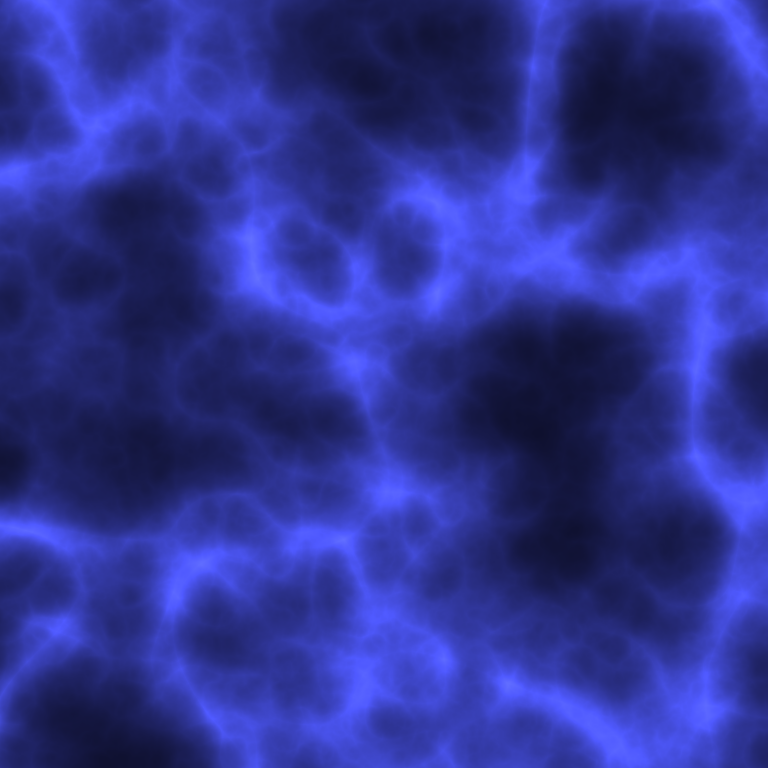
This texture is drawn by a WebGL 1 fragment shader. Its source:

```glsl
precision highp float;
// Glowing blue plasma filaments around dark soft cells, from turbulent gradient noise.

uniform vec2 u_resolution;

const int OCTAVES = 7;
const float TAU = 6.2831853;
const float BASE_FREQUENCY = 4.0;
const float OCTAVE_GAIN = 0.42;
const float PEAK_GLOW = 1.31;
const float GLOW_FALLOFF = 2.88;
const float SLICE_DEPTH = 0.4;
const vec3 PLASMA_BLUE = vec3(0.310, 0.350, 1.0);

float hash(vec3 p) {
  vec3 q = fract(p * vec3(0.1031, 0.1030, 0.0973));
  q += dot(q, q.yzx + 33.33);
  return fract((q.x + q.y) * q.z);
}

// Evenly distributed direction on the sphere for one lattice corner.
vec3 randomDirection(vec3 cell) {
  float angle = TAU * hash(cell);
  float height = 2.0 * hash(cell + vec3(71.0, 113.0, 37.0)) - 1.0;
  float radius = sqrt(max(1.0 - height * height, 0.0));
  return vec3(radius * cos(angle), radius * sin(angle), height);
}

float cornerSlope(vec3 cell, vec3 f, vec3 corner) {
  return dot(randomDirection(cell + corner), f - corner);
}

// Blend of the four corners of one horizontal lattice layer.
float latticeLayer(vec3 cell, vec3 f, vec2 blend, float z) {
  float low = mix(cornerSlope(cell, f, vec3(0.0, 0.0, z)),
                  cornerSlope(cell, f, vec3(1.0, 0.0, z)), blend.x);
  float high = mix(cornerSlope(cell, f, vec3(0.0, 1.0, z)),
                   cornerSlope(cell, f, vec3(1.0, 1.0, z)), blend.x);
  return mix(low, high, blend.y);
}

float gradientNoise(vec3 p) {
  vec3 cell = floor(p);
  vec3 f = fract(p);
  vec3 blend = f * f * f * (f * (f * 6.0 - 15.0) + 10.0);
  return mix(latticeLayer(cell, f, blend.xy, 0.0),
             latticeLayer(cell, f, blend.xy, 1.0), blend.z);
}

// Sum of folded octaves: creases at the zero lines become the filaments.
// Slicing between lattice layers keeps the creases off the lattice points.
float turbulence(vec2 p, float depth, float gain) {
  float sum = 0.0;
  float amplitude = 1.0;
  for (int i = 0; i < OCTAVES; i++) {
    sum += amplitude * abs(gradientNoise(vec3(p, depth)));
    p = p * 2.0 + vec2(17.37, 9.61);
    depth += 3.0;
    amplitude *= gain;
  }
  return sum;
}

float filamentGlow(float level, float peak, float falloff) {
  return peak * exp(-falloff * level);
}

void main() {
  vec2 uv = gl_FragCoord.xy / min(u_resolution.x, u_resolution.y);
  vec2 p = uv * BASE_FREQUENCY + vec2(23.7, 41.2);
  float level = turbulence(p, SLICE_DEPTH, OCTAVE_GAIN);
  float glow = filamentGlow(level, PEAK_GLOW, GLOW_FALLOFF);

  // Blue saturates first, so the brightest creases turn paler.
  gl_FragColor = vec4(min(PLASMA_BLUE * glow, 1.0), 1.0);
}
```
